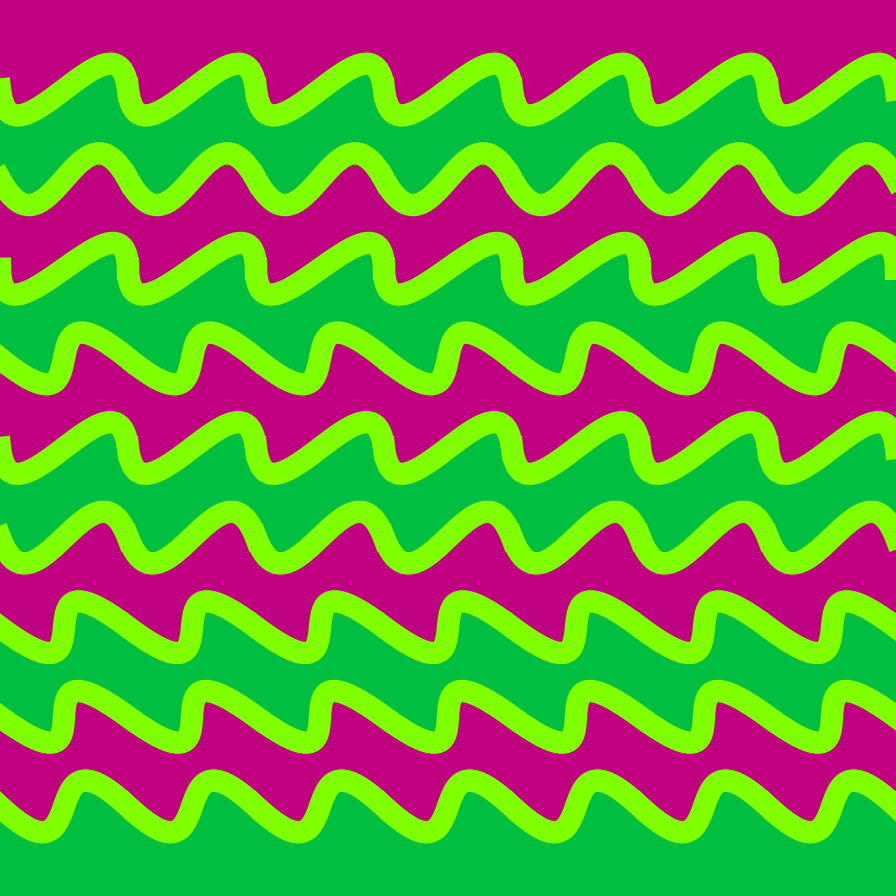
This pattern is drawn by a Shadertoy shader. Its source:

```glsl
// Seven by nine skewed wave strokes in lime, dividing alternating magenta and green bands.

const float TILE = 1.0 / 7.0;
const float ROW = 0.1;
const float HALF_STROKE = 0.0125;

// Horizontal reach of the curve handles, per row from the top, in tile widths
const float REACH[9] = float[](0.08, 0.385, 0.01, 0.86, 0.08, 0.265, 0.93, 0.955, 0.75);

// One wave period: a cubic Bezier from (0,0) to (TILE,0), dipping first
vec2 wavePoint(float t, float reach) {
    float s = 1.0 - t;
    float a = 3.0 * s * s * t, b = 3.0 * s * t * t;
    return vec2(a * reach + b * (TILE - reach) + t * t * t * TILE, ROW * (b - a));
}

float segmentDistance(vec2 p, vec2 a, vec2 b) {
    vec2 ab = b - a;
    return length(p - a - ab * clamp(dot(p - a, ab) / dot(ab, ab), 0.0, 1.0));
}

void mainImage(out vec4 fragColor, in vec2 fragCoord) {
    vec2 p = fragCoord / iResolution.y;
    float pixel = 1.0 / iResolution.y;
    vec3 green = vec3(0.0, 0.75, 0.25), magenta = vec3(0.75, 0.0, 0.5);

    // Nearest wave row, counted down from the top
    int row = int(clamp(floor((1.0 - p.y) / ROW + 0.5), 1.0, 9.0));
    float reach = REACH[row - 1] * TILE;
    vec2 q = vec2(p.x, p.y - 1.0 + float(row) * ROW);

    // Distance to the curve, and whether the point lies below it
    float dist = 1.0;
    bool below = q.y < 0.0;
    float column = floor(p.x / TILE);
    for (int n = -1; n <= 1; n++) {
        float tile = column + float(n);
        if (tile < 0.0 || tile > 6.0) continue;
        vec2 local = q - vec2(tile * TILE, 0.0);
        vec2 a = vec2(0.0);
        for (int i = 1; i <= 40; i++) {
            vec2 b = wavePoint(float(i) / 40.0, reach);
            dist = min(dist, segmentDistance(local, a, b));
            if (local.x >= a.x && local.x < b.x)
                below = local.y < mix(a.y, b.y, (local.x - a.x) / (b.x - a.x));
            a = b;
        }
    }

    // Square caps where neighbouring periods join
    float seamX = (q.x - TILE * clamp(floor(q.x / TILE + 0.5), 0.0, 7.0));
    vec2 along = normalize(vec2(reach, -ROW));
    vec2 cap = abs(vec2(seamX * along.x + q.y * along.y, seamX * along.y - q.y * along.x));
    dist = min(dist, max(cap.x, cap.y));

    // Alternating fills with a faint hairline at each tile seam
    int band = below ? row : row - 1;
    bool odd = band % 2 == 1;
    vec3 color = odd ? green : magenta;
    float cover = clamp(seamX / pixel + 0.5, 0.0, 1.0);
    if (band > 0) color = mix(color, odd ? magenta : green, cover * (1.0 - cover));

    // Stroke
    float stroke = clamp((HALF_STROKE - dist) / pixel + 0.5, 0.0, 1.0);
    fragColor = vec4(mix(color, vec3(0.5, 1.0, 0.0), stroke), 1.0);
}
```
